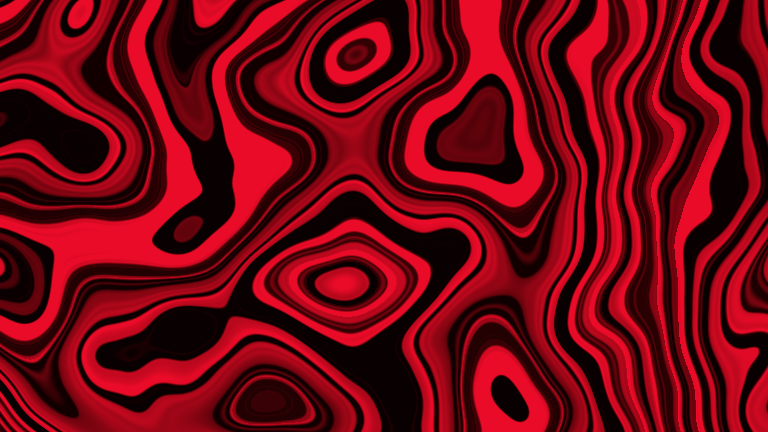
Give the GLSL for this background, as a Shadertoy shader.

```glsl
// Glossy red and black marbled contour bands: ringed eyes, saddles and a wavy upright flow on the right.

const vec3  INK          = vec3(0.03, 0.0, 0.002);
const vec3  RED          = vec3(0.89, 0.04, 0.15);
const vec2  FIELD_OFFSET = vec2(13.3, 7.6);  // which part of the noise field is shown
const float FIELD_SCALE  = 2.6;              // noise cells per canvas height
const float WOBBLE       = 0.15;             // strength of the finer relief
const float BAND_COUNT   = 16.0;             // bands per unit of relief
const float EDGE_JITTER  = 0.42;             // unevenness of the band widths
const float EDGE_BLUR    = 0.0035;           // edge softness in canvas heights
const float FLOW_START   = 1.22;             // where the upright flow begins
const float FLOW_SLOPE   = 2.1;
const float CORNER_SLOPE = 1.5;              // steepness of the lower left flow

float hash(float n) {
    return fract(sin(n * 127.1 + 3.7) * 43758.5);
}

float cornerDot(vec2 cell, vec2 offset) {
    float angle = 6.28318 * hash(dot(cell, vec2(1.0, 57.0)));
    return dot(vec2(cos(angle), sin(angle)), offset);
}

float gradientNoise(vec2 p) {
    vec2 cell = floor(p), f = fract(p);
    vec2 u = f * f * f * (f * (f * 6.0 - 15.0) + 10.0);
    vec2 e = vec2(1.0, 0.0);
    float low  = mix(cornerDot(cell, f), cornerDot(cell + e.xy, f - e.xy), u.x);
    float high = mix(cornerDot(cell + e.yx, f - e.yx), cornerDot(cell + e.xx, f - e.xx), u.x);
    return mix(low, high, u.y);
}

// Ramp that is flat below zero and rises smoothly above it
float softRamp(float d) {
    return 0.5 * (d + sqrt(d * d + 0.01));
}

// Height field whose level lines become the bands
float relief(vec2 p) {
    vec2 q = p * FIELD_SCALE + FIELD_OFFSET;
    float flow = smoothstep(FLOW_START - 0.15, FLOW_START + 0.2, p.x);
    float hills = gradientNoise(q) * mix(1.0, 0.42, flow);
    float detail = WOBBLE * gradientNoise(q * 2.3 + 31.7);
    float upright = FLOW_SLOPE * softRamp(p.x - FLOW_START);
    float corner = CORNER_SLOPE * softRamp(0.42 - p.y - 0.45 * p.x);
    return hills + detail + upright + corner;
}

// Tone of band k at level t: even bands glow, odd bands are almost black
float bandTone(float k, float t, float streak) {
    float pick = hash(k + 0.31);
    float lean = (hash(k + 71.9) - 0.5) * 0.6 * (t - k);
    float bright = mix(0.44, 1.2, pick) + lean + 0.22 * streak;
    float dark = max(0.0, 0.6 * pick - 0.36) + 0.9 * max(0.0, streak - 0.12);
    return mod(k, 2.0) < 0.5 ? bright : dark;
}

void mainImage(out vec4 fragColor, in vec2 fragCoord) {
    vec2 p = fragCoord / iResolution.y;
    float t = BAND_COUNT * relief(p);
    float steepness = length(vec2(dFdx(t), dFdy(t))) * iResolution.y;

    // Each unit of level holds one jittered edge between two bands
    float k = floor(t), f = t - k;
    float edge = 0.5 + EDGE_JITTER * (2.0 * hash(k + 19.4) - 1.0);
    float blur = steepness * max(EDGE_BLUR, 0.8 / iResolution.y);
    blur = clamp(blur, 0.001, min(edge, 1.0 - edge));
    float side = smoothstep(edge - blur, edge + blur, f);

    // Fine streaks follow the bands and fade where they would be too thin
    float streak = gradientNoise(vec2(t * 3.1, 0.4 + 0.6 * p.y));
    streak *= 1.0 - smoothstep(50.0, 110.0, steepness);

    float tone = mix(bandTone(k, t, streak), bandTone(k + 1.0, t, streak), side);
    tone *= 1.0 + 0.25 * gradientNoise(p * 3.0 + 5.2);
    tone = clamp(tone, 0.0, 1.03);

    vec3 color = mix(INK, RED, vec3(tone, vec2(pow(tone, 1.4))));
    fragColor = vec4(color, 1.0);
}
```
